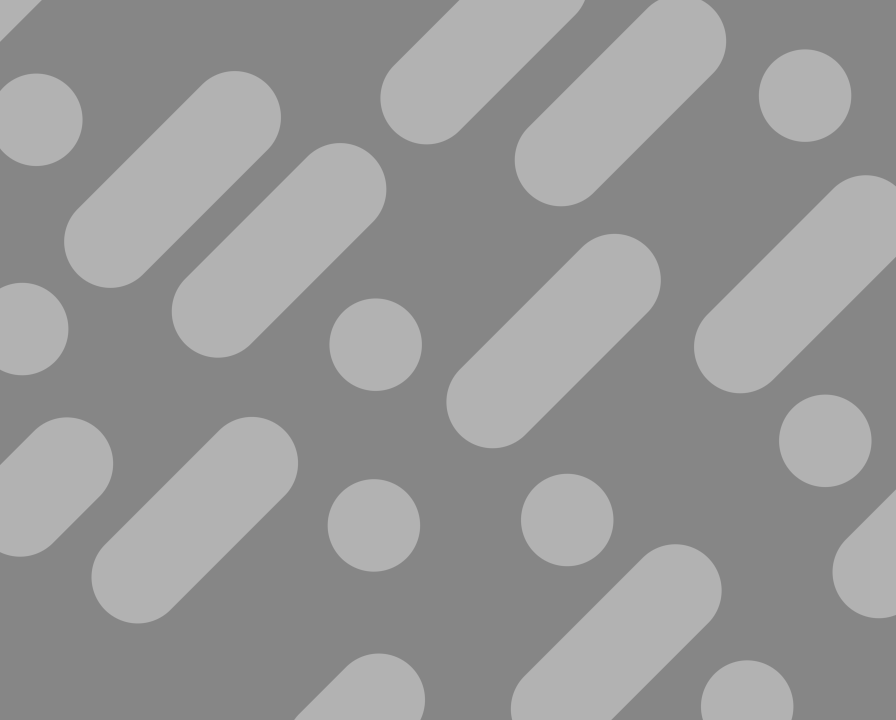
Give the GLSL for this pattern, as a WebGL 2 fragment shader.

```glsl
#version 300 es
precision highp float;

uniform vec2 u_resolution;
out vec4 outColor;

const vec3 GROUND = vec3(0.525);
const vec3 PILL = vec3(0.698);
const float RADIUS = 0.0642;
const float LANE_WIDTH = 0.181;
const float CELL_LENGTH = 0.41;
const float MIN_GAP = 0.03;

float hash(vec2 p) {
    return fract(sin(dot(p, vec2(127.1, 311.7))) * 43758.55);
}

// Distance to a capsule lying along x, centred on the origin
float capsule(vec2 p, float halfLength, float radius) {
    p.x -= clamp(p.x, -halfLength, halfLength);
    return length(p) - radius;
}

// Dot, short pill or long pill, in evenly balanced shares
float pillLength(vec2 id) {
    float pick = fract(dot(id, vec2(0.618, 0.414)) + 0.3 * hash(id));
    float longPill = mix(0.222, 0.25, hash(id + 5.3));
    return pick < 0.4 ? 0.0 : (pick < 0.58 ? 0.092 : longPill);
}

// Distance to the pill in the cell that holds p; x runs along the lanes
float pillLanes(vec2 p) {
    float lane = floor(p.y / LANE_WIDTH);
    p.x += CELL_LENGTH * hash(vec2(lane, 17.0));
    vec2 id = vec2(floor(p.x / CELL_LENGTH), lane);
    vec2 local = p - (id + 0.5) * vec2(CELL_LENGTH, LANE_WIDTH);

    // Slide each pill within the free room of its cell
    float span = pillLength(id);
    float room = CELL_LENGTH - span - 2.0 * RADIUS - MIN_GAP;
    local.x -= room * (hash(id + 9.1) - 0.5);
    local.y -= 0.014 * (hash(id + 3.7) - 0.5);
    return capsule(local, 0.5 * span, RADIUS);
}

void main() {
    vec2 uv = gl_FragCoord.xy / u_resolution.y;

    // Turn the lanes to rise at 45 degrees
    vec2 lanes = vec2(uv.x + uv.y, uv.x - uv.y) * inversesqrt(2.0);
    float dist = pillLanes(lanes + vec2(0.0, 0.096));

    float edge = 0.7 / u_resolution.y;
    float cover = 1.0 - smoothstep(-edge, edge, dist);
    outColor = vec4(mix(GROUND, PILL, cover), 1.0);
}
```
